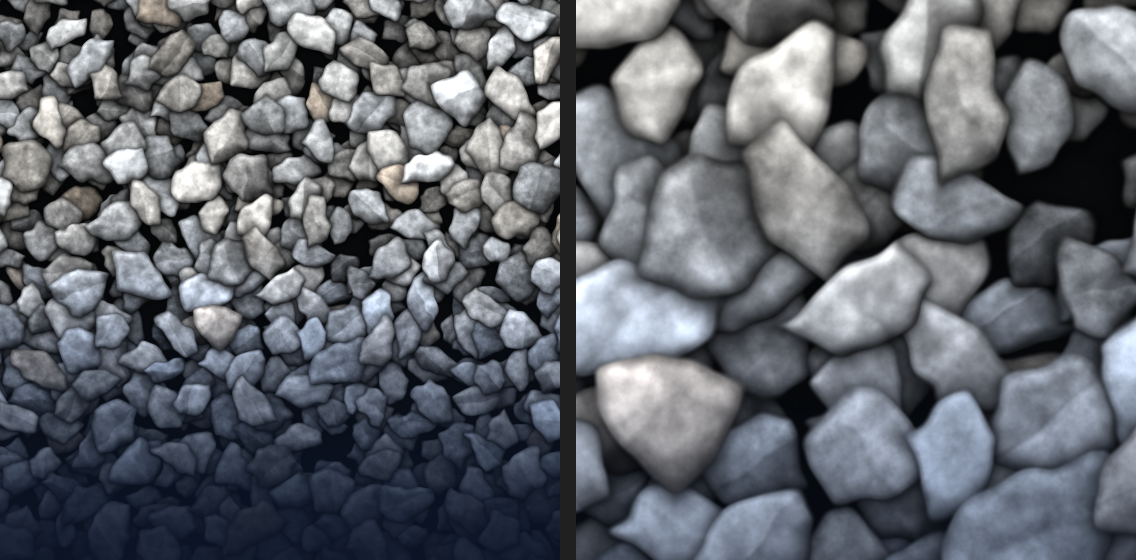
Left: the whole. Right: its middle third, enlarged.
Give the GLSL for this texture, as a WebGL 2 fragment shader.

```glsl
#version 300 es
precision highp float;

uniform vec2 u_resolution;
out vec4 fragColor;

const float TAU = 6.2831853;
const int SIDES = 6;
const float CORNER_SHARPNESS = 15.0;
const vec3 LIGHT = vec3(-0.25, 0.6, 0.76);
const vec3 GAP_COLOR = vec3(0.035, 0.04, 0.045);
const vec3 NAVY = vec3(0.045, 0.08, 0.15);

float hash(vec2 p, float seed) {
    vec3 q = fract(vec3(p.xyx + seed * 7.31) * vec3(0.1031, 0.1030, 0.0973));
    q += dot(q, q.yzx + 33.33);
    return fract((q.x + q.y) * q.z);
}

float noise(vec2 p) {
    vec2 i = floor(p), f = fract(p);
    f = f * f * (3.0 - 2.0 * f);
    float low = mix(hash(i, 0.0), hash(i + vec2(1, 0), 0.0), f.x);
    float high = mix(hash(i + vec2(0, 1), 0.0), hash(i + vec2(1, 1), 0.0), f.x);
    return mix(low, high, f.y);
}

float fbm(vec2 p) {
    float sum = 0.0, amp = 0.5;
    for (int i = 0; i < 4; i++) {
        sum += amp * noise(p);
        p = mat2(1.6, 1.2, -1.2, 1.6) * p + 5.7;
        amp *= 0.55;
    }
    return sum;
}

mat2 rotation(float a) {
    return mat2(cos(a), sin(a), -sin(a), cos(a));
}

// Rounded irregular polygon: xy = outward edge normal, z = distance
vec3 polygon(vec2 q, vec2 id, float seed) {
    float total = 0.0;
    vec2 normal = vec2(0);
    for (int i = 0; i < SIDES; i++) {
        float k = float(i);
        float a = (k + 0.75 * (hash(id, seed + k) - 0.5)) * TAU / float(SIDES);
        vec2 n = vec2(cos(a), sin(a));
        float reach = 0.68 + 0.32 * hash(id, seed + k + 10.0);
        float w = exp(CORNER_SHARPNESS * (dot(n, q) - reach));
        total += w;
        normal += w * n;
    }
    return vec3(normal / total, log(total) / CORNER_SHARPNESS);
}

// Lit, mottled surface of one stone
vec3 stoneColor(vec2 q, vec2 p, vec2 edge, float d, vec2 id, float seed) {
    float bevelStart = -0.75 + 0.4 * hash(id, seed + 21.0);
    float bevel = smoothstep(bevelStart, 0.05, d);
    vec2 ridge = rotation(TAU * hash(id, seed + 22.0)) * vec2(1, 0);
    float side = smoothstep(-0.06, 0.06, dot(q, ridge) - 0.25 * (hash(id, seed + 23.0) - 0.5));
    vec2 tilt = ridge * mix(-0.1, 0.32, side);
    float rough = fbm(p * 1.6 + id * 3.7 + seed);
    float bump = fbm(p * 1.6 + vec2(-0.1, 0.2) + id * 3.7 + seed);
    float grain = fbm(p * 7.0 + id * 1.9);

    vec3 normal = normalize(vec3(edge * bevel * 0.85 + tilt, 1.0));
    float diffuse = max(dot(normal, LIGHT), 0.0) + 0.7 * (rough - bump);
    float albedo = mix(0.55, 0.91, hash(id, seed + 24.0));
    albedo += 0.24 * (rough - 0.45) + 0.4 * (grain - 0.45);
    float rim = 1.0 - 0.45 * smoothstep(-0.16, 0.03, d);
    vec3 tint = mix(vec3(0.97, 1.0, 1.03), vec3(1.02, 1.0, 0.965), hash(id, seed + 25.0));
    tint = mix(tint, vec3(1.06, 0.99, 0.91), step(0.96, hash(id, seed + 26.0)));
    return tint * albedo * (0.32 + 0.86 * diffuse) * rim;
}

// Paints one jittered grid of overlapping stones over the color below
vec3 stoneLayer(vec3 color, vec2 uv, float scale, float seed, float share, float shade, float soft) {
    vec2 p = rotation(seed * 0.37) * uv * scale + seed * 4.3;
    vec2 cell = floor(p);
    vec2 warp = vec2(noise(p * 4.0), noise(p * 4.0 + 31.0)) - 0.5;
    for (int y = -1; y <= 1; y++)
    for (int x = -1; x <= 1; x++) {
        vec2 id = cell + vec2(x, y);
        if (hash(id, seed + 30.0) > share) continue;
        vec2 jitter = vec2(hash(id, seed + 31.0), hash(id, seed + 32.0)) - 0.5;
        float radius = mix(0.42, 0.64, hash(id, seed + 33.0));
        float stretch = mix(1.0, 1.34, hash(id, seed + 34.0));
        vec2 size = radius * vec2(stretch, 1.0 / stretch);
        mat2 turn = rotation(TAU * hash(id, seed + 35.0));
        vec2 q = ((p + 0.12 * warp - id - 0.5 - 0.66 * jitter) * turn) / size;
        if (dot(q, q) > 4.0) continue;

        vec3 shape = polygon(q, id, seed);
        vec2 edge = turn * (shape.xy / vec2(stretch, 1.0 / stretch));
        edge = rotation(-seed * 0.37) * edge;
        float dist = shape.z * radius;
        float shadow = (0.6 - 0.2 * edge.y) * exp(-max(dist, 0.0) / 0.09);
        color *= 1.0 - clamp(shadow, 0.0, 0.85);
        float cover = 1.0 - smoothstep(-soft, soft, dist / scale);
        if (cover > 0.0) {
            vec3 stone = shade * stoneColor(q, p, edge, shape.z, id, seed);
            color = mix(color, stone, cover);
        }
    }
    return color;
}

void main() {
    vec2 uv = gl_FragCoord.xy / min(u_resolution.x, u_resolution.y);
    float soft = max(0.0018, 0.8 / min(u_resolution.x, u_resolution.y));

    // Gravel from deepest to topmost
    vec3 color = GAP_COLOR;
    color = stoneLayer(color, uv, 17.0, 1.0, 1.0, 0.72, soft);
    color = stoneLayer(color, uv, 15.0, 2.0, 0.95, 0.93, soft);
    color = stoneLayer(color, uv, 12.5, 3.0, 0.6, 1.04, soft);
    color = max(color, GAP_COLOR * 0.5);

    // Fade into navy towards the bottom
    float height = gl_FragCoord.y / u_resolution.y;
    float fade = smoothstep(0.58, 0.0, height);
    color *= mix(vec3(1), vec3(0.92, 0.97, 1.06), smoothstep(0.65, 0.35, height));
    color = mix(color, NAVY, 0.93 * fade);
    fragColor = vec4(clamp(color, 0.0, 1.0), 1.0);
}
```
